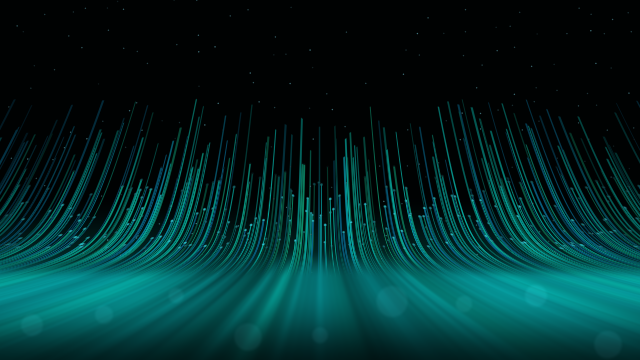
Write a WebGL 1 fragment shader that draws this background.

```glsl
precision highp float;
// Teal light strands sweeping off a blurred floor and curving up into a starry black sky.

uniform vec2 u_resolution;

const vec3 TEAL = vec3(0.02, 0.68, 0.64);
const vec3 GREEN = vec3(0.05, 0.58, 0.44);
const vec3 BLUE = vec3(0.03, 0.43, 0.58);
const vec3 TIP_GLOW = vec3(0.16, 0.78, 0.82);
const vec3 SKY = vec3(0.0, 0.006, 0.008);
const float BEND_HEIGHT = 0.27;
const float BEND_RADIUS = 0.065;
const float STRAND_TOP = 0.725;

float hash(vec2 p) {
  vec3 q = fract(p.xyx * 0.1031);
  q += dot(q, q.yzx + 33.33);
  return fract((q.x + q.y) * q.z);
}

float noise(float x, float seed) {
  float cell = floor(x);
  float f = fract(x);
  f = f * f * (3.0 - 2.0 * f);
  return mix(hash(vec2(cell, seed)), hash(vec2(cell + 1.0, seed)), f);
}

float disc(float dist, float radius, float blur) {
  return 1.0 - smoothstep(radius - blur, radius + blur, dist);
}

// Sideways spread at height y (x) and its derivative (y).
vec2 spreadAt(float y) {
  float depth = BEND_HEIGHT - y;
  float bend = sqrt(depth * depth + BEND_RADIUS * BEND_RADIUS);
  float spread = 1.0 + 0.55 * (0.72 - y) + 5.2 * (depth + bend);
  return vec2(spread, -0.55 - 5.2 * (1.0 + depth / bend));
}

vec3 stars(vec2 p, float pixel) {
  vec2 grid = p / 0.052;
  vec2 cell = floor(grid);
  vec2 center = 0.15 + 0.7 * vec2(hash(cell + 3.0), hash(cell + 71.0));
  float dist = length(fract(grid) - center) * 0.052;
  float level = step(0.6, hash(cell + 19.0)) * mix(0.12, 0.6, hash(cell + 47.0));
  return vec3(0.45, 0.8, 0.85) * level * disc(dist, 0.0017, pixel * 0.7);
}

// One layer of strands, one per cell of the unbent coordinate u.
vec3 strands(float u, float y, vec2 spread, float layer, float pixel) {
  float cellSize = 0.027 + 0.0011 * layer;
  float grid = u / cellSize + layer * 0.37;
  vec2 id = vec2(floor(grid), layer * 17.0 + 5.0);
  float offset = fract(grid) - mix(0.2, 0.8, hash(id));
  float slope = u * spread.y;
  float across = abs(offset) * cellSize * spread.x / sqrt(1.0 + slope * slope);

  float top = STRAND_TOP - 0.07 * exp(-150.0 * u * u);
  float tip = mix(0.31, top, pow(hash(id + 101.0), 1.5));
  float width = mix(0.0012, 0.003, hash(id + 211.0));
  float body = disc(across, width, pixel * 0.7) * disc(y, tip, pixel);

  float tint = hash(id + 307.0) + 0.5 * noise(u * 9.0, 4.0) - 0.25;
  vec3 color = mix(GREEN, TEAL, smoothstep(0.1, 0.4, tint));
  color = mix(color, BLUE, smoothstep(0.6, 0.85, tint));
  float level = mix(0.4, 1.0, hash(id + 401.0));
  level *= mix(1.0, 0.62, smoothstep(0.38, 0.7, y));
  level *= mix(1.0, 0.62, smoothstep(0.4, 0.75, abs(u)));

  float bead = disc(length(vec2(across, y - tip)), 0.0035, pixel);
  bead *= 1.0 - smoothstep(0.42, 0.58, tip);
  return max(color * level * body, TIP_GLOW * bead * level);
}

// Out-of-focus rays on the floor.
vec3 floorLight(float u, vec2 p) {
  float rays = 0.45 * noise(u * 28.0, 1.0) + 0.35 * noise(u * 75.0, 2.0)
             + 0.2 * noise(u * 170.0, 3.0);
  float side = smoothstep(0.05, 0.6, abs(p.x));
  float level = mix(0.2, 1.0, smoothstep(-0.03, 0.2, p.y));
  level *= mix(mix(0.2, 1.15, rays), mix(0.75, 1.05, rays), side);
  level *= mix(0.8, 1.0, side);
  level *= 1.0 - 0.5 * side * smoothstep(0.22, 0.28, p.y);
  return mix(TEAL, BLUE, 0.3 * noise(u * 40.0, 6.0)) * level;
}

vec3 bokeh(vec2 p) {
  float glow = 0.0;
  for (int i = 0; i < 9; i++) {
    float k = float(i);
    vec2 center = vec2(-0.8 + 0.2 * k, 0.02 + 0.16 * hash(vec2(k, 61.0)));
    float radius = mix(0.02, 0.045, hash(vec2(k, 83.0)));
    glow += disc(length(p - center), radius, 0.006);
  }
  return vec3(0.03, 0.045, 0.05) * glow;
}

void main() {
  float pixel = 1.0 / u_resolution.y;
  vec2 p = gl_FragCoord.xy * pixel;
  p.x -= 0.5 * u_resolution.x * pixel;
  vec2 spread = spreadAt(p.y);
  float u = p.x / spread.x;

  // Sky and the haze behind the strand roots
  vec3 color = SKY + stars(p, pixel);
  color += TEAL * 0.22 * (1.0 - smoothstep(0.25, 0.46, p.y));

  for (int i = 0; i < 9; i++) {
    color = max(color, strands(u, p.y, spread, float(i), pixel));
  }

  // Strands dissolve into the floor
  float floorMask = 1.0 - smoothstep(0.225, 0.31, p.y);
  color = mix(color, floorLight(u, p) + bokeh(p), floorMask);
  gl_FragColor = vec4(color, 1.0);
}
```
